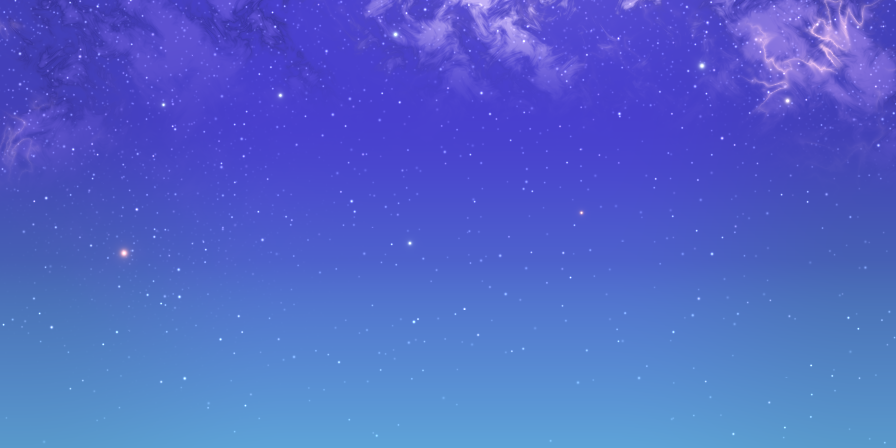
Reproduce this background procedurally as a Shadertoy shader.

```glsl
// Starry twilight sky: violet zenith, cyan horizon, and a nebula canopy with pink filaments.

// Sky colours, from the ground up, and the heights of the stops
const vec3 HORIZON = vec3(0.37, 0.64, 0.845);
const vec3 MIDDLE = vec3(0.31, 0.41, 0.80);
const vec3 ZENITH = vec3(0.285, 0.25, 0.81);
const float MIDDLE_HEIGHT = 0.42;
const float ZENITH_HEIGHT = 0.76;
const vec3 SIDE_TINT = vec3(0.93, 1.02, 0.91);

// Nebula colours
const vec3 VEIN = vec3(0.19, 0.18, 0.58);
const vec3 VIOLET = vec3(0.46, 0.39, 0.87);
const vec3 LAVENDER = vec3(0.80, 0.73, 0.98);
const vec3 PINK = vec3(0.97, 0.80, 0.96);

// Stars
const vec3 COOL_STAR = vec3(0.82, 0.92, 1.0);
const vec3 WARM_STAR = vec3(1.0, 0.70, 0.74);
const int STAR_LAYERS = 3;
const float STAR_RADIUS = 0.0022;
const float MIN_PIXELS = 0.55;

// Brightest stars: x, y, radius, warmth
const int BEACONS = 8;
const vec4 BEACON[BEACONS] = vec4[](
    vec4(0.277, 0.435, 0.0085, 1.0), vec4(0.915, 0.457, 0.0040, 0.0),
    vec4(1.567, 0.853, 0.0065, 0.1), vec4(0.626, 0.787, 0.0045, 0.1),
    vec4(0.365, 0.766, 0.0036, 0.0), vec4(0.883, 0.923, 0.0055, 0.0),
    vec4(1.758, 0.775, 0.0060, 0.4), vec4(1.298, 0.525, 0.0036, 0.9));

const mat2 TURN = mat2(0.8, 0.6, -0.6, 0.8);

float hash(vec2 p) {
    p = fract(p * vec2(0.1031, 0.1137));
    p += dot(p, p.yx + 33.33);
    return fract((p.x + p.y) * p.x * 17.3);
}

// Warped, rotated octaves of sines, about -1 to 1
float layeredSines(vec2 p, int octaves) {
    float sum = 0.0, amplitude = 0.6;
    for (int i = 0; i < octaves; i++) {
        p += 0.45 * sin(p.yx * 1.3 + vec2(0.4, 1.7));
        sum += amplitude * sin(p.x) * cos(p.y);
        p = TURN * p * 1.9 + 2.3;
        amplitude *= 0.66;
    }
    return sum;
}

float ridge(float n, float sharpness) {
    return pow(max(1.0 - abs(n), 0.0), sharpness);
}

float glow(vec2 p, vec2 centre, vec2 radius) {
    vec2 d = (p - centre) / radius;
    return exp(-dot(d, d));
}

// One jittered star per grid cell, kept with the given chance
vec3 starLayer(vec2 p, float cell, float chance, float radius, float seed) {
    vec2 id = floor(p / cell) + seed;
    vec2 offset = 0.15 + 0.7 * vec2(hash(id + 11.3), hash(id + 47.9));
    float d = length(fract(p / cell) - offset) * cell / radius;
    float brightness = step(hash(id + 5.1), chance) * mix(0.15, 1.0, pow(hash(id + 83.7), 3.0));
    vec3 tint = mix(COOL_STAR, WARM_STAR, 0.6 * pow(hash(id + 61.2), 3.0));
    return tint * brightness * exp(-d * d);
}

vec3 skyGradient(vec2 p) {
    vec3 sky = mix(HORIZON, MIDDLE, clamp(p.y / MIDDLE_HEIGHT, 0.0, 1.0));
    sky = mix(sky, ZENITH, smoothstep(MIDDLE_HEIGHT - 0.12, ZENITH_HEIGHT, p.y));
    float side = smoothstep(0.35, 0.95, abs(p.x - 1.0));
    sky *= mix(vec3(1.0), SIDE_TINT, side * smoothstep(0.0, 0.5, p.y));
    return sky * (1.0 - 0.06 * side * (1.0 - p.y));
}

void mainImage(out vec4 fragColor, in vec2 fragCoord) {
    // Canvas spans 2 by 1 units
    vec2 p = fragCoord / iResolution.xy * vec2(2.0, 1.0);
    float pixel = 1.0 / iResolution.y;
    float side = abs(p.x - 1.0);
    vec3 color = skyGradient(p);

    // Nebula regions
    float canopy = smoothstep(0.74, 1.0, p.y + 0.2 * side * side);
    float crown = glow(p, vec2(1.22, 1.03), vec2(0.38, 0.15));
    float rightCloud = glow(p, vec2(1.83, 0.88), vec2(0.16, 0.14));
    float leftCloud = glow(p, vec2(0.07, 0.69), vec2(0.10, 0.07))
                    + glow(p, vec2(0.0, 1.0), vec2(0.09, 0.07));
    float dust = glow(p, vec2(0.34, 0.58), vec2(0.24, 0.26));

    // Clouds and dark veins
    float billow = layeredSines(p * 9.0 + 1.2, 5);
    float grain = layeredSines(p * 34.0 + 6.5, 5);
    float cloud = smoothstep(-0.6, 0.9, billow + 0.6 * grain);
    float haze = 0.45 * canopy + 0.6 * rightCloud + 0.35 * leftCloud + 0.12 * dust;
    color = mix(color, VIOLET, cloud * min(haze, 0.8));
    float vein = ridge(billow + 0.5 * grain, 4.0) * smoothstep(-0.6, 0.5, layeredSines(p * 5.0, 3));
    color = mix(color, VEIN, 0.75 * canopy * vein * (1.0 - 0.6 * crown));

    // Bright patches and filaments
    float patches = smoothstep(-0.1, 1.0, 0.8 * billow + 0.9 * grain);
    color = mix(color, LAVENDER, min(crown * (1.1 * patches + 0.12), 0.9));
    float strand = layeredSines(p * 13.0 + 3.1, 4) + 0.12 * grain;
    float filament = ridge(strand, 9.0) * smoothstep(-0.5, 0.6, layeredSines(p * 16.0 + 9.0, 2));
    float lit = 1.1 * rightCloud + 0.5 * leftCloud + 0.25 * crown;
    color = mix(color, PINK, min(filament * lit + 0.22 * rightCloud * cloud, 0.9));

    // Scattered stars, denser toward the top and in the dust
    float chance = mix(0.08, 0.36, smoothstep(0.05, 0.85, p.y)) + 0.08 * dust;
    for (int i = 0; i < STAR_LAYERS; i++) {
        float cell = 0.028 + 0.018 * float(i);
        float radius = max(STAR_RADIUS * (0.85 + 0.2 * float(i)), MIN_PIXELS * pixel);
        color += 0.75 * starLayer(p, cell, chance, radius, 37.0 * float(i) + 3.0);
    }
    float sparkle = min(canopy + 0.7 * dust + rightCloud, 1.0);
    color += 0.35 * sparkle * starLayer(TURN * p + 4.0, 0.014, 0.4, max(0.002, MIN_PIXELS * pixel), 151.0);

    // Bright stars with halos
    for (int i = 0; i < BEACONS; i++) {
        vec4 star = BEACON[i];
        float d = length(p - star.xy) / max(star.z, 0.8 * pixel);
        vec3 tint = mix(COOL_STAR, WARM_STAR, star.w);
        color = mix(color, tint, min(0.75 * exp(-d * d) + 0.35 * exp(-0.8 * d), 1.0));
        color += 0.3 * exp(-3.0 * d * d);
    }
    fragColor = vec4(min(color, 1.0), 1.0);
}
```
